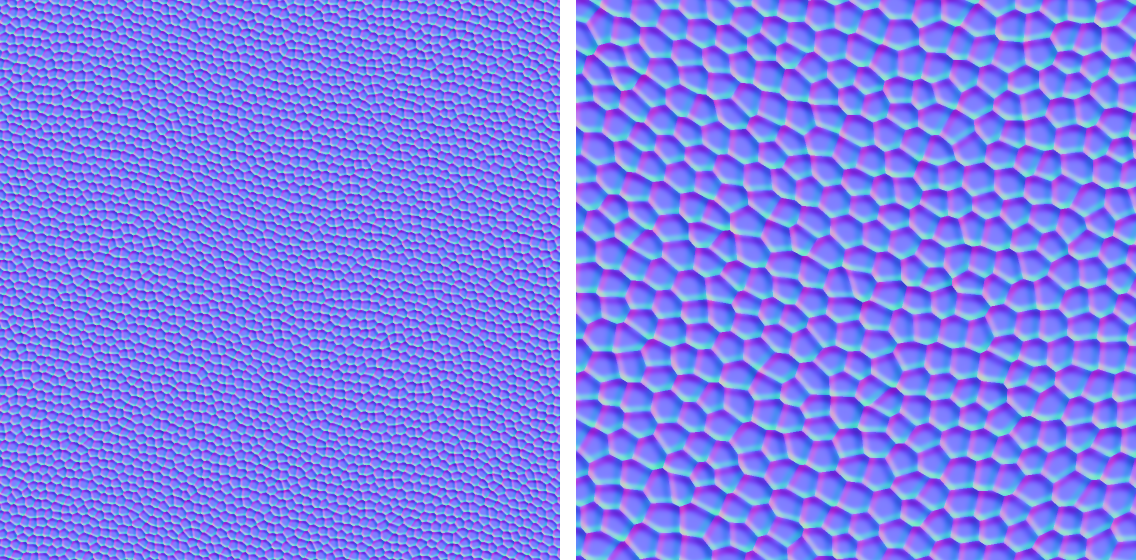
Left, the full canvas; right, a detail of the centre.
Reproduce this texture map procedurally as a WebGL 1 fragment shader.

```glsl
precision highp float;
// Tangent-space normal map of fine leather grain: a staggered cellular
// pattern whose cells rise to thin rounded ridges at their borders.
// Slopes are summed over the neighbouring borders and encoded as RGB.

#define GRID vec2(60.0, 65.0)   // cells across and up
#define JITTER 0.5              // irregularity of the cell centres
#define ROW_ANGLE 0.24          // downward lean of the rows, in radians
#define BEND 0.006              // strength of the slow waves in the rows
#define RIDGE_WIDTH 0.13        // distance of the steepest slope from a border
#define RIDGE_SLOPE vec2(0.52, 0.61)
#define SKEW vec2(0.08, 0.16)   // makes the lower left flank steeper, narrower
#define DEPTH_RANGE 0.2         // variation of depth between cells

uniform vec2 u_resolution;

vec2 hash2(vec2 p) {
  vec2 k = vec2(dot(p, vec2(127.1, 311.7)), dot(p, vec2(269.5, 183.3)));
  return fract(sin(k) * 43758.5453);
}

// Jittered centre of a cell; alternate rows shift sideways.
vec2 cellCentre(vec2 id) {
  float stagger = 0.5 * mod(id.y, 2.0) - 0.25;
  return id + 0.5 + vec2(stagger, 0.0) + JITTER * (hash2(id) - 0.5);
}

// Slow waves that bend the rows.
vec2 bendRows(vec2 p) {
  vec2 wave = sin(p.yx * vec2(9.0, 11.0) + vec2(0.7, 2.1));
  wave += 0.5 * sin(p.yx * vec2(21.0, 18.0) + p * 7.0 + vec2(3.4, 1.2));
  return p + BEND * wave;
}

// Surface slope at a point of the canvas.
vec2 grainSlope(vec2 p) {
  float c = cos(ROW_ANGLE);
  float s = sin(ROW_ANGLE);
  mat2 turn = mat2(c, -s, s, c);
  vec2 q = (bendRows(p) * turn + 2.0) * GRID;
  vec2 base = floor(q);

  // Nearest centre
  vec2 home = base;
  vec2 homeCentre = q;
  float nearest = 1e3;
  for (int j = -1; j <= 1; j++) {
    for (int i = -1; i <= 1; i++) {
      vec2 id = base + vec2(float(i), float(j));
      vec2 centre = cellCentre(id);
      float d = distance(q, centre);
      if (d < nearest) {
        nearest = d;
        home = id;
        homeCentre = centre;
      }
    }
  }

  // Rise towards each border, level on the crest itself
  vec2 rise = vec2(0.0);
  for (int j = -2; j <= 2; j++) {
    for (int i = -2; i <= 2; i++) {
      vec2 id = base + vec2(float(i), float(j));
      vec2 across = cellCentre(id) - homeCentre;
      float span = length(across);
      if (span > 0.001) {
        vec2 dir = across / span;
        float border = max(0.0, 0.5 * span - dot(q - homeCentre, dir));
        float spread = 1.0 + dot(dir, SKEW);
        float t = border / (RIDGE_WIDTH * spread);
        rise += dir * t * exp(0.5 - 0.5 * t * t) / spread;
      }
    }
  }

  // Per-cell depth
  rise *= 1.0 + DEPTH_RANGE * (hash2(home + 47.0).x - 0.5);
  return turn * (rise * GRID / GRID.y) * RIDGE_SLOPE;
}

void main() {
  float side = min(u_resolution.x, u_resolution.y);
  vec3 normal = vec3(0.0);

  // Average four samples for smooth crests
  for (int j = 0; j < 2; j++) {
    for (int i = 0; i < 2; i++) {
      vec2 offset = 0.5 * vec2(float(i), float(j)) - 0.25;
      vec2 slope = grainSlope((gl_FragCoord.xy + offset) / side);
      normal += 0.25 * normalize(vec3(-slope, 1.0));
    }
  }
  gl_FragColor = vec4(0.5 + 0.5 * normal, 1.0);
}
```
